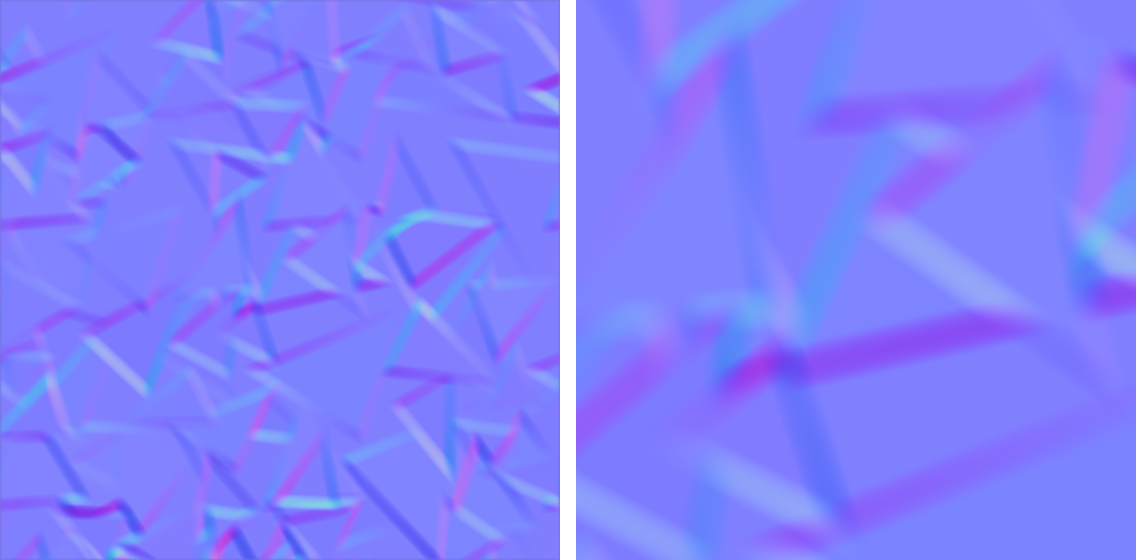
Left, the full canvas; right, a detail of the centre.
This texture map is drawn by a Shadertoy shader. Its source:

```glsl
// Tangent-space normal map of soft, overlapping, slightly tilted triangular facets.

vec3 hash33(vec3 p) {
    p = fract(p * vec3(.1031, .1030, .0973));
    p += dot(p, p.yxz + 33.33);
    return fract((p.xxy + p.yxx) * p.zyx);
}

// Soft half-plane to the left of the line a -> b
float leftOf(vec2 p, vec2 a, vec2 b) {
    vec2 e = b - a, q = p - a;
    return smoothstep(-.014, .014, (e.x * q.y - e.y * q.x) / length(e));
}

// Corner k of an uneven triangle around the origin
vec2 corner(float k, float turn, float radius, vec3 seed) {
    vec3 h = hash33(seed + 7.3 * (k + 1.));
    float angle = turn + 2.0944 * (k + .4 * (h.x - .5));
    return radius * mix(.6, 1.1, h.y) * vec2(cos(angle), sin(angle));
}

// Lay one layer of scattered triangles over the height below
float addFacets(float height, vec2 p, float cells, float share, float period, float layer) {
    vec2 home = floor(p * cells);
    for (int j = -1; j <= 1; j++)
    for (int i = -1; i <= 1; i++) {
        vec2 cell = home + vec2(i, j);
        vec3 seed = vec3(mod(cell, period) + 3., layer * 17. + 5.);
        vec3 place = hash33(seed), shape = hash33(seed + 41.7), tilt = hash33(seed + 83.1);
        if (place.z > share) continue;

        vec2 q = p - (cell + mix(vec2(.2), vec2(.8), place.xy)) / cells;
        // Pointing up or down, with some random turn
        float turn = (shape.x < .5 ? 1.5708 : -1.5708) + .9 * (shape.y - .5);
        float radius = mix(.5, .8, shape.z) / cells;
        vec2 a = corner(0., turn, radius, seed);
        vec2 b = corner(1., turn, radius, seed);
        vec2 c = corner(2., turn, radius, seed);

        float mask = leftOf(q, a, b) * leftOf(q, b, c) * leftOf(q, c, a);
        float plane = .013 * (tilt.z - .5) + dot(q, tilt.xy - .5) * .08;
        height = mix(height, plane, mask);
    }
    return height;
}

// Height from large to small facets; the second layer repeats at half the canvas
float heightAt(vec2 p) {
    float h = addFacets(0., p, 3., 1., 64., 0.);
    h = addFacets(h, p, 4., .8, 2., 1.);
    h = addFacets(h, p, 6., .55, 64., 2.);
    return addFacets(h, p, 8., .35, 64., 3.);
}

void mainImage(out vec4 fragColor, in vec2 fragCoord) {
    vec2 uv = fragCoord / iResolution.xy;

    // Slope by central differences, a little gentler sideways
    vec2 e = vec2(.002, 0.);
    vec2 slope = vec2(heightAt(uv + e.xy) - heightAt(uv - e.xy),
                      heightAt(uv + e.yx) - heightAt(uv - e.yx)) / (2. * e.x);
    vec3 normal = normalize(vec3(-slope * vec2(.8, 1.), 1.));
    vec3 color = .5 + .5 * normal;

    // Faint dark rim along the canvas border
    vec2 toEdge = min(uv, 1. - uv);
    float rim = 1. - smoothstep(0., .005, min(toEdge.x, toEdge.y));
    color = mix(color, vec3(.46, .44, .86), .6 * rim);

    fragColor = vec4(color, 1.);
}
```
